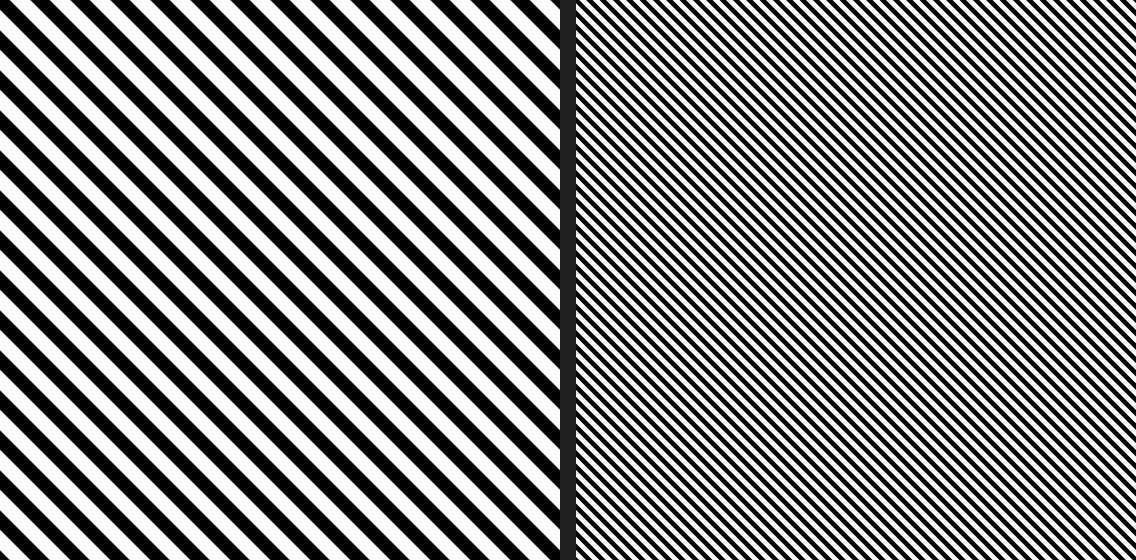
Left: one tile. Right: repeated 3 by 3.
Write a WebGL 1 fragment shader that draws this pattern.

```glsl
precision highp float;

uniform vec2 u_resolution;

const vec2 REPEATS = vec2(14.0, 14.0); // whole stripes across and down
const float STRIPE_SHARE = 0.483;      // dark part of each repeat
const float STRIPE_CENTRE = 0.0;       // phase of a dark stripe's middle
const float EDGE_PIXELS = 1.2;         // width of the smoothed edge
const vec3 INK = vec3(0.005);
const vec3 PAPER = vec3(1.0);

// Distance, in repeats, to the middle of the nearest stripe
float distanceToStripe(float phase) {
  return abs(fract(phase - STRIPE_CENTRE + 0.5) - 0.5);
}

void main() {
  vec2 uv = gl_FragCoord.xy / u_resolution;

  // Whole repeats on both axes keep the diagonals continuous across the edges
  float phase = dot(uv, REPEATS);
  float phasePerPixel = length(REPEATS / u_resolution);

  // Antialiased stripe coverage
  float outside = distanceToStripe(phase) - 0.5 * STRIPE_SHARE;
  float ink = clamp(0.5 - outside / (EDGE_PIXELS * phasePerPixel), 0.0, 1.0);

  gl_FragColor = vec4(mix(PAPER, INK, ink), 1.0);
}
```
